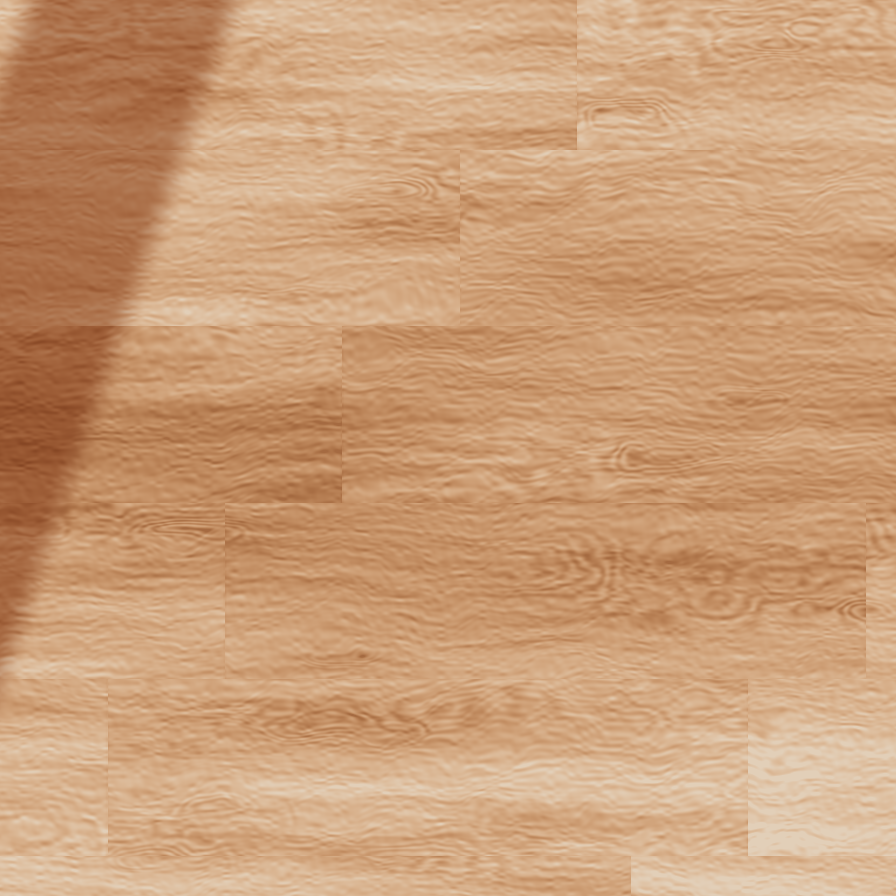
This texture is drawn by a Shadertoy shader. Its source:

```glsl
// Pale oak floor: staggered horizontal planks with streaks, ring figure and knots,
// crossed at the upper left by a soft slanted shadow. The grain is stretched value
// noise, lit as a shallow relief, and a tone value picks the wood colour.

#define ROW_HEIGHT 0.197
#define PLANK_LENGTH 0.715
#define ROW_STAGGER 0.131
#define KNOT_COUNT 13
#define RING_DENSITY 52.0
#define RING_CONTRAST 0.19
#define STREAK_CONTRAST 0.95
#define RELIEF_CONTRAST 0.62
#define DARK_WOOD vec3(0.715, 0.495, 0.325)
#define PALE_WOOD vec3(0.875, 0.765, 0.650)
#define SHADOW_TINT vec3(0.80, 0.645, 0.54)

float hash(vec2 p) {
    return fract(sin(dot(p, vec2(127.1, 311.7))) * 43758.5453);
}

float noise(vec2 p) {
    vec2 cell = floor(p), f = fract(p);
    f = f * f * (3.0 - 2.0 * f);
    float low = mix(hash(cell), hash(cell + vec2(1, 0)), f.x);
    float high = mix(hash(cell + vec2(0, 1)), hash(cell + vec2(1, 1)), f.x);
    return mix(low, high, f.y);
}

float fbm(vec2 p) {
    float sum = 0.0, weight = 0.5;
    for (int i = 0; i < 3; i++) {
        sum += weight * noise(p);
        p = p * 2.03 + 17.3;
        weight *= 0.5;
    }
    return sum / 0.875;
}

// Fine raised surface: long fibres mixed with short pores
float relief(vec2 p) {
    p.y += 0.012 * noise(p * vec2(16.0, 26.0)) + 0.005 * noise(p * vec2(45.0, 60.0));
    float fibres = noise(p * vec2(32.0, 170.0));
    float pores = noise(p * vec2(130.0, 250.0));
    return 0.5 * fibres + 0.5 * pores;
}

// x: swelling of the rings around knots, y: small dark knot hearts
vec2 knots(vec2 uv) {
    vec2 sum = vec2(0.0);
    for (int i = 0; i < KNOT_COUNT; i++) {
        float k = float(i);
        vec2 centre = vec2(hash(vec2(k, 3.7)), (k + hash(vec2(k, 9.1))) / float(KNOT_COUNT));
        float size = mix(0.45, 1.1, hash(vec2(k, 5.3)));
        vec2 d = (uv - centre) / (size * vec2(0.085, 0.024));
        d += 1.1 * (vec2(noise(uv * 28.0 + k), noise(uv * vec2(16.0, 40.0) - k)) - 0.5);
        float r2 = dot(d, d);
        float heart = step(0.5, hash(vec2(k, 8.2)));
        sum += vec2(exp(-r2), heart * exp(-r2 * 35.0));
    }
    return sum;
}

// Wood tone offset inside one plank
float woodTone(vec2 uv, vec2 plank) {
    vec2 p = uv + 13.0 * vec2(hash(plank), hash(plank + 4.6));
    p.y += 0.020 * (noise(p * vec2(7.0, 9.0)) - 0.5);
    p.y += 0.007 * (noise(p * vec2(26.0, 34.0)) - 0.5);
    vec2 knot = knots(uv);

    // Broad bands and thin streaks along the plank
    float tone = STREAK_CONTRAST * (fbm(p * vec2(2.2, 16.0)) - 0.5);
    tone += 0.55 * STREAK_CONTRAST * (fbm(p * vec2(5.0, 66.0)) - 0.5);

    // Ragged cathedral rings, strongest in patches and near knots
    float field = noise(p * vec2(4.5, 12.0)) + 0.30 * noise(p * vec2(14.0, 38.0));
    field += 0.07 * noise(p * vec2(60.0, 110.0)) + 0.45 * knot.x;
    float rings = sin(RING_DENSITY * field);
    float figure = smoothstep(0.38, 0.70, noise(p * vec2(3.0, 9.0) + 5.0));
    figure = clamp(0.15 + 0.65 * figure + 0.4 * knot.x, 0.0, 1.0);
    figure *= 0.4 + 1.1 * noise(p * vec2(22.0, 60.0) + 8.0);
    tone += RING_CONTRAST * figure * (rings - 0.25);
    tone -= 0.12 * knot.x + 0.40 * knot.y;

    // Light catching the upper sides of the fibres
    float slope = relief(p) - relief(p + vec2(0.0012, 0.0034));
    return tone + RELIEF_CONTRAST * slope;
}

// Slanted band of shade with blurred sides
float shadeMask(vec2 uv) {
    float rightEdge = 0.262 - 0.345 * (1.0 - uv.y);
    float leftEdge = 0.036 - 0.385 * (1.0 - uv.y);
    float right = 1.0 - smoothstep(-0.022, 0.022, uv.x - rightEdge);
    return right * smoothstep(-0.024, 0.024, uv.x - leftEdge);
}

void mainImage(out vec4 fragColor, in vec2 fragCoord) {
    vec2 uv = fragCoord / iResolution.xy;

    // Staggered planks and their joints
    float rowPos = (uv.y - 0.045) / ROW_HEIGHT;
    float row = floor(rowPos);
    float along = (uv.x - 0.12 - ROW_STAGGER * row) / PLANK_LENGTH;
    vec2 plank = vec2(floor(along), row);
    float endGap = (0.5 - abs(fract(along) - 0.5)) * PLANK_LENGTH;
    float sideGap = (0.5 - abs(fract(rowPos) - 0.5)) * ROW_HEIGHT;

    // Daylight: pale at the bottom, duller across the middle
    float dull = (uv.y - 0.48) / 0.16;
    float tone = 0.65 + 0.20 * smoothstep(0.34, 0.0, uv.y) - 0.33 * exp(-dull * dull);
    tone += 0.20 * (hash(plank + 2.3) - 0.5) + woodTone(uv, plank);

    // Faint seams, broken up along their length
    float wear = noise(uv * 45.0);
    tone -= 0.10 * wear * (1.0 - smoothstep(0.0004, 0.0030, endGap));
    tone -= 0.06 * wear * (1.0 - smoothstep(0.0003, 0.0030, sideGap));
    tone = clamp(tone, -0.25, 1.2);

    // Wood colour, warmer in the middle tones
    vec3 color = mix(DARK_WOOD, PALE_WOOD, tone);
    color += 4.0 * tone * (1.0 - tone) * vec3(0.022, 0.008, -0.008);
    color *= mix(vec3(1.0), SHADOW_TINT, shadeMask(uv));
    fragColor = vec4(clamp(color, 0.0, 1.0), 1.0);
}
```
